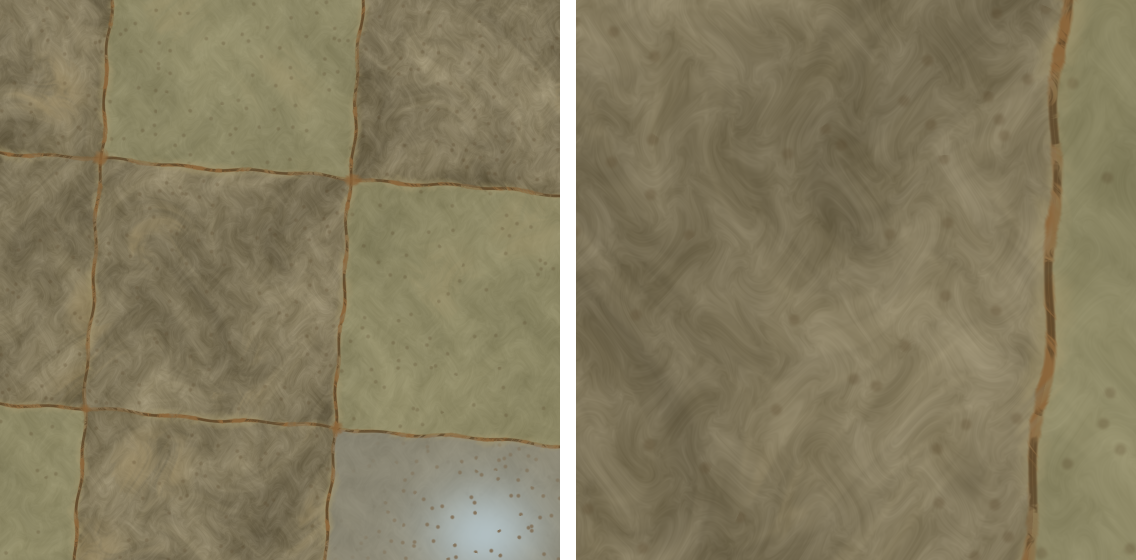
Left: the whole. Right: its middle third, enlarged.
This texture is drawn by a Shadertoy shader. Its source:

```glsl
// Worn stone floor: large, slightly tilted slabs in brown and olive, divided by
// thin rusty joints with pale chipped rims. Mottling is warped layered sines,
// stains and pits are cellular noise, and one slab holds a soft window glare.

const float SLAB = 0.448;                       // slab side, in canvas heights
const vec2 GRID_ORIGIN = vec2(0.134, 0.281);
const vec2 GRID_SHEAR = vec2(-0.065, 0.076);
const vec2 GLARE_CENTER = vec2(0.865, 0.045);

const vec3 BROWN = vec3(0.505, 0.465, 0.360);
const vec3 OLIVE = vec3(0.550, 0.530, 0.395);
const vec3 OCHRE = vec3(0.640, 0.565, 0.405);
const vec3 RIM   = vec3(0.640, 0.590, 0.435);
const vec3 RUST  = vec3(0.540, 0.385, 0.215);
const vec3 CRACK = vec3(0.330, 0.255, 0.150);
const vec3 HAZE  = vec3(0.560, 0.555, 0.500);
const vec3 GLARE = vec3(0.720, 0.785, 0.810);

vec2 hash2(vec2 p) {
    vec3 q = fract(p.xyx * vec3(0.1031, 0.1030, 0.0973));
    q += dot(q, q.yzx + 33.33);
    return fract((q.xx + q.yz) * q.zy);
}

// Cloudy value around 0: each octave is rotated and bent by sines.
float mottle(vec2 p, float gain) {
    const mat2 TURN = mat2(1.36, 1.06, -1.06, 1.36);
    float sum = 0.0, amplitude = 0.6;
    for (int i = 0; i < 6; i++) {
        p += 0.65 * sin(1.3 * p.yx + vec2(1.7, 4.1));
        sum += amplitude * sin(p.x) * sin(p.y + 0.8);
        p = TURN * p + vec2(3.1, 7.4);
        amplitude *= gain;
    }
    return sum;
}

// x: distance to the nearest scattered point, y: random value of that point.
vec2 cellular(vec2 p) {
    vec2 cell = floor(p), best = vec2(9.0, 0.0);
    for (int y = -1; y <= 1; y++)
    for (int x = -1; x <= 1; x++) {
        vec2 id = cell + vec2(x, y);
        vec2 point = hash2(id);
        float d = length(id + point - p);
        if (d < best.x) best = vec2(d, hash2(id + 57.0).x);
    }
    return best;
}

// Round spots kept at a given share of the cells.
float spots(vec2 p, float radius, float share) {
    vec2 c = cellular(p);
    return (1.0 - smoothstep(0.3 * radius, radius, c.x)) * step(c.y, share);
}

vec2 gridCoord(vec2 p) {
    vec2 wobble = 0.0022 * vec2(sin(23.0 * p.y) + sin(61.0 * p.y + 2.0),
                                sin(19.0 * p.x + 1.0) + sin(53.0 * p.x));
    return (p + GRID_SHEAR * p.yx - GRID_ORIGIN + wobble) / SLAB;
}

vec3 slabColor(vec2 p, vec2 id, vec2 edge) {
    vec2 seed = hash2(id + 20.0);
    float olive = 1.0 - step(0.5, abs(mod(id.x + id.y, 3.0) - 1.0));
    float contrast = mix(1.0, 0.45, olive);
    vec2 q = p + 5.0 * seed;

    vec3 color = mix(BROWN, OLIVE, olive) + 0.025 * (seed.x - 0.5);
    float cloud = mottle(q * 13.0, 0.72);
    color += contrast * 0.075 * cloud * vec3(1.0, 0.96, 0.82);
    color += mix(0.040, 0.022, olive) * mottle(q * vec2(70.0, 55.0), 0.8);

    // Ochre stains, then dark pits.
    float stain = spots(q * 6.0 + 0.12 * cloud, 0.55, 0.45);
    color = mix(color, OCHRE, 0.45 * contrast * stain * smoothstep(-0.3, 0.7, cloud));
    color = mix(color, CRACK, 0.25 * spots(q * 60.0, 0.3, 0.12));

    // Grime gathers along some stretches of the slab border.
    float grime = exp(-min(edge.x, edge.y) / 0.028);
    return color - 0.075 * contrast * grime * smoothstep(-0.2, 0.5, mottle(q * 5.0, 0.5));
}

// Paints one joint direction; wear varies along it.
vec3 addJoint(vec3 color, vec2 p, float d, float seed) {
    float wear = mottle(p * 16.0 + seed, 0.75);
    float chip = mottle(p * 60.0 + seed, 0.75);
    float rim = 1.0 - smoothstep(0.002, 0.013 + 0.006 * wear, d + 0.003 * chip);
    color = mix(color, RIM, 0.60 * rim * smoothstep(-0.7, 0.6, wear + 0.4 * chip));
    float rust = 1.0 - smoothstep(0.0015, 0.0045, d + 0.0012 * chip);
    color = mix(color, RUST, rust * mix(0.40, 0.90, smoothstep(-0.4, 0.5, wear)));
    float crack = 1.0 - smoothstep(0.0004, 0.0022, abs(d - 0.001));
    return mix(color, CRACK, 0.75 * crack * smoothstep(-0.3, 0.4, chip));
}

vec3 floorColor(vec2 p) {
    vec2 g = gridCoord(p), id = floor(g);
    vec2 edge = abs(g - round(g)) * SLAB;
    vec3 color = slabColor(p, id, edge);

    // Reflection confined to the lower right slab, broken by brown pits.
    float lit = step(1.0, g.x) * step(g.y, 0.0);
    float r = length((p - GLARE_CENTER) * vec2(1.0, 1.15));
    color = mix(color, HAZE, 0.65 * lit);
    color = mix(color, GLARE, 0.85 * lit * exp(-r * r / 0.011));
    color = mix(color, RUST * 0.8, 0.7 * lit * spots(p * 75.0, 0.38, 0.16) * exp(-r * r / 0.03));

    color = addJoint(color, p, edge.y, 2.0);
    color = addJoint(color, p, edge.x, 9.0);
    float corner = length(edge) + 0.006 * mottle(p * 50.0, 0.7);
    return mix(color, RUST, 0.75 * (1.0 - smoothstep(0.005, 0.016, corner)));
}

void mainImage(out vec4 fragColor, in vec2 fragCoord) {
    vec3 sum = vec3(0.0);
    for (int i = 0; i < 4; i++) {               // 2 x 2 samples smooth the edges
        vec2 offset = vec2(i % 2, i / 2) * 0.5 - 0.25;
        sum += floorColor((fragCoord + offset) / iResolution.y);
    }
    fragColor = vec4(sum / 4.0, 1.0);
}
```
